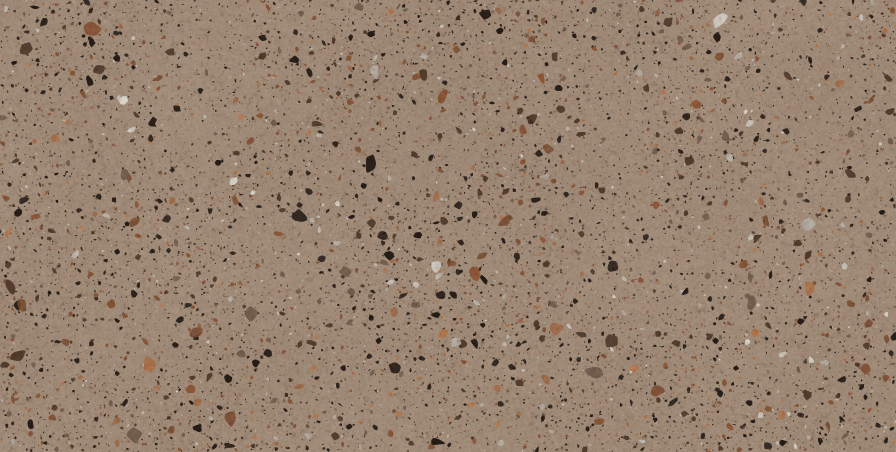
Reproduce this texture procedurally as a Shadertoy shader.

```glsl
// Terrazzo: a sandy, finely grained binder strewn with stone chips.
// Four jittered grids, from specks to large stones, each hold rounded
// random polygons; slow noise makes the chips thicken and thin out.

const vec3 BINDER = vec3(0.622, 0.538, 0.465);
const vec3 BINDER_DUSK = vec3(0.560, 0.468, 0.390);
const float GRAIN = 0.045;        // contrast of the fine sand
const float DUSK_AMOUNT = 0.75;   // strength of the darker sand flecks
const float CLUSTERING = 0.9;     // unevenness of chip density
const float MOTTLE = 0.14;        // shading inside a chip
const int SIDES = 6;              // half planes bounding a chip
const float ROUNDNESS = 7.0;      // higher gives sharper corners

// Chip grids: cell size, least radius, greatest radius, chance (in heights)
const int GRIDS = 4;
const vec4 GRID[GRIDS] = vec4[GRIDS](
    vec4(0.0125, 0.0010, 0.0024, 0.50),
    vec4(0.0240, 0.0026, 0.0050, 0.50),
    vec4(0.0450, 0.0055, 0.0098, 0.50),
    vec4(0.1150, 0.0105, 0.0175, 0.34));

// Stone colours, each with the upper bound of its share in alpha
const int STONES = 6;
const vec4 STONE[STONES] = vec4[STONES](
    vec4(0.130, 0.098, 0.080, 0.33),   // black
    vec4(0.290, 0.205, 0.150, 0.51),   // dark brown
    vec4(0.500, 0.305, 0.190, 0.71),   // rust
    vec4(0.635, 0.420, 0.275, 0.80),   // ochre
    vec4(0.430, 0.350, 0.290, 0.91),   // taupe
    vec4(0.745, 0.725, 0.690, 1.00));  // white

// Integer hash giving three values from 0 to 1
vec3 hash3(vec2 cell, float seed) {
    uvec3 v = uvec3(ivec3(vec3(cell, seed)) + 4096);
    v = v * 1664525u + 1013904223u;
    v.x += v.y * v.z; v.y += v.z * v.x; v.z += v.x * v.y;
    v ^= v >> 16u;
    v.x += v.y * v.z; v.y += v.z * v.x; v.z += v.x * v.y;
    return vec3(v >> 8u) / 16777216.0;
}

float valueNoise(vec2 p, float seed) {
    vec2 i = floor(p), f = fract(p);
    f = f * f * (3.0 - 2.0 * f);
    vec2 e = vec2(0.0, 1.0);
    return mix(mix(hash3(i, seed).x, hash3(i + e.yx, seed).x, f.x),
               mix(hash3(i + e.xy, seed).x, hash3(i + e.yy, seed).x, f.x), f.y);
}

vec3 stoneColour(float pick) {
    for (int i = 0; i < STONES; i++)
        if (pick < STONE[i].a) return STONE[i].rgb;
    return STONE[STONES - 1].rgb;
}

// Approximate distance to a stretched polygon with rounded corners
float chipDistance(vec2 p, float radius, vec2 cell, float seed) {
    vec3 shape = hash3(cell, seed + 1.0);
    float turn = 6.2832 * shape.x;
    float stretch = mix(1.0, 1.45, shape.y * shape.y);
    p = mat2(cos(turn), -sin(turn), sin(turn), cos(turn)) * p;
    p *= vec2(1.0 / stretch, stretch);
    float sum = 0.0;
    for (int i = 0; i < SIDES; i++) {
        vec3 side = hash3(cell, seed + 2.0 + float(i));
        float a = 6.2832 * (float(i) + 0.8 * side.x) / float(SIDES);
        float reach = dot(p, vec2(cos(a), sin(a))) / mix(0.68, 1.1, side.y);
        sum += pow(max(reach / radius, 0.0), ROUNDNESS);
    }
    return radius * (pow(sum, 1.0 / ROUNDNESS) - 1.0) / sqrt(stretch);
}

// Sand: fine grain, soft drifts and darker flecks
vec3 binder(vec2 p) {
    float fine = valueNoise(p * 260.0, 900.0) - 0.5;
    float coarse = valueNoise(p * 95.0, 901.0) - 0.5;
    float drift = valueNoise(p * 5.0, 902.0) - 0.5;
    float fleck = smoothstep(0.72, 0.98, valueNoise(p * 170.0, 903.0));
    vec3 sand = mix(BINDER, BINDER_DUSK, fleck * DUSK_AMOUNT);
    return sand + GRAIN * (fine + 0.5 * coarse + 0.35 * drift);
}

// Lays the chips of one grid over the colour
vec3 scatter(vec3 colour, vec2 p, int layer, float edge) {
    vec4 grid = GRID[layer];
    float seed = 50.0 * float(layer + 1);
    vec2 home = floor(p / grid.x);
    for (int y = -1; y <= 1; y++)
    for (int x = -1; x <= 1; x++) {
        vec2 cell = home + vec2(x, y);
        vec3 place = hash3(cell, seed);
        vec3 look = hash3(cell, seed + 20.0);
        vec2 centre = (cell + 0.1 + 0.8 * place.xy) * grid.x;
        float density = 1.0 + CLUSTERING * (valueNoise(centre * 4.5, 910.0) - 0.5);
        if (place.z > grid.w * density) continue;
        float radius = mix(grid.y, grid.z, look.x * look.x);
        vec2 q = p - centre;
        if (length(q) > 2.2 * radius + edge) continue;
        float d = chipDistance(q, radius, cell, seed);
        float cover = clamp(0.5 - d / edge, 0.0, 1.0);
        // Large stones are seldom black
        float pick = layer == GRIDS - 1 ? mix(0.22, 1.0, look.y) : look.y;
        float shade = 0.9 + 0.2 * look.z + MOTTLE * (valueNoise(p * 150.0, 920.0) - 0.5);
        colour = mix(colour, stoneColour(pick) * shade, cover * mix(0.8, 1.0, look.z));
    }
    return colour;
}

void mainImage(out vec4 fragColor, in vec2 fragCoord) {
    vec2 p = fragCoord / iResolution.y;
    float edge = 1.1 / iResolution.y;
    vec3 colour = binder(p);
    for (int layer = 0; layer < GRIDS; layer++)
        colour = scatter(colour, p, layer, edge);
    fragColor = vec4(clamp(colour, 0.0, 1.0), 1.0);
}
```
